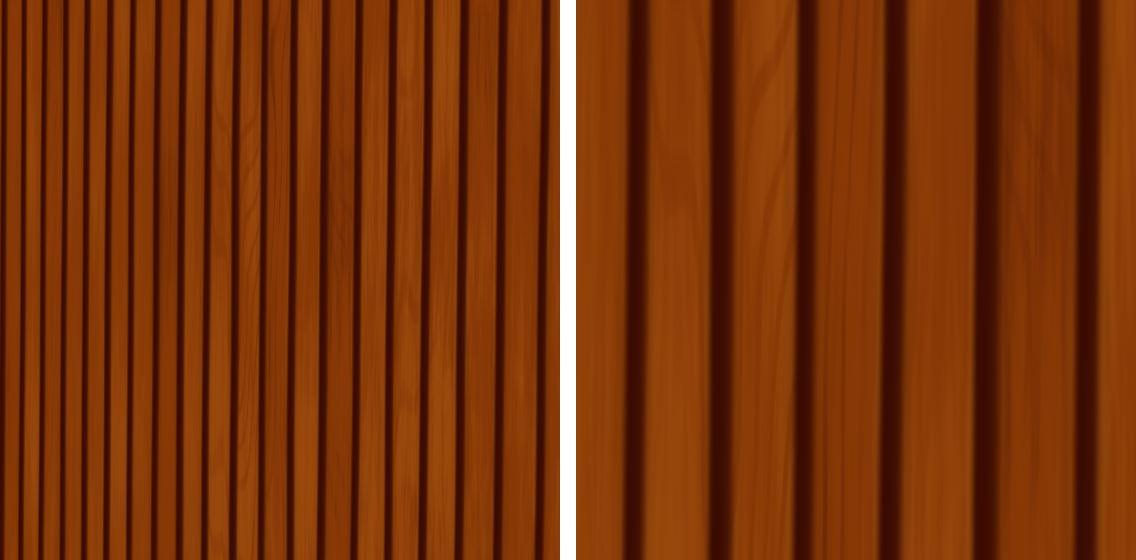
Left: the whole. Right: its middle third, enlarged.
A WebGL 2 fragment shader for this texture:

```glsl
#version 300 es
precision highp float;
// Wall of upright wooden slats seen at an angle: a perspective map turns x into
// a slat number, so the slats widen to the right. Dark soft gaps part them, and
// stretched gradient noise gives each slat its own tone, fibres and growth rings.
uniform vec2 u_resolution;
out vec4 fragColor;

const vec3 GAP_DEEP = vec3(0.23, 0.045, 0.008);
const vec3 GAP_WARM = vec3(0.29, 0.085, 0.012);
const vec3 WOOD_DARK = vec3(0.43, 0.16, 0.015);
const vec3 WOOD_MID = vec3(0.53, 0.22, 0.02);
const vec3 WOOD_LIGHT = vec3(0.60, 0.285, 0.045);

float hash(float n) {
  return fract(sin(n * 127.1 + 3.7) * 4375.85);
}

vec2 gradient(vec2 cell) {
  float h = fract(sin(dot(cell, vec2(127.1, 311.7))) * 4375.85);
  return vec2(cos(6.2832 * h), sin(6.2832 * h));
}

// Gradient noise, about -0.7 to 0.7
float noise(vec2 p) {
  vec2 i = floor(p), f = fract(p);
  vec2 w = f * f * f * (f * (f * 6.0 - 15.0) + 10.0);
  vec2 e = vec2(1.0, 0.0);
  float low = mix(dot(gradient(i), f), dot(gradient(i + e), f - e), w.x);
  float high = mix(dot(gradient(i + e.yx), f - e.yx),
                   dot(gradient(i + e.xx), f - e.xx), w.x);
  return mix(low, high, w.y);
}

// Slat number at a point; whole numbers are gap centres
float slatCoord(vec2 uv) {
  float lean = (uv.y - 0.5) * (0.006 + 0.007 * uv.x);
  float x = uv.x - 0.0052 - lean;
  return x / (0.0344 + 0.01694 * x);
}

// Straight fibres running up the slat
float fibres(vec2 p, float seed) {
  float coarse = noise(vec2(p.x * 6.0 + seed, p.y * 4.0));
  float fine = noise(vec2(p.x * 17.0 + seed, p.y * 13.0 + seed));
  return 0.6 * coarse + 0.5 * fine;
}

// Thin slanted growth lines, bent by noise
float rings(vec2 p, float seed, float slant) {
  float bend = noise(vec2(p.x * 1.3 + seed, p.y * 3.0));
  float phase = p.x * 2.2 + p.y * slant + 2.2 * bend;
  return smoothstep(0.45, 1.0, sin(6.2832 * phase));
}

// Wood tone: 0 dark, 0.5 middle, 1 light
vec3 woodColor(float tone) {
  vec3 c = mix(WOOD_DARK, WOOD_MID, smoothstep(0.0, 0.5, tone));
  return mix(c, WOOD_LIGHT, smoothstep(0.5, 1.0, tone));
}

vec3 slatColor(vec2 p, float id, float focus) {
  float seed = floor(hash(id) * 90.0) + 0.37;
  float figure = smoothstep(0.35, 0.9, hash(id + 40.0));
  float slant = mix(-7.0, 7.0, hash(id + 71.0));
  float tone = 0.62 + 0.3 * (hash(id + 13.0) - 0.5);
  tone += 0.4 * noise(vec2(p.x * 0.8 + seed, p.y * 2.5));
  tone += 0.12 * (0.5 - p.y);
  tone += focus * 0.42 * fibres(p, seed);
  tone -= focus * 0.3 * figure * rings(p, seed, slant);
  // faint lit arris on the right side
  tone += 0.2 * focus * smoothstep(0.07, 0.0, abs(p.x - 0.84));
  return woodColor(clamp(tone, 0.0, 1.0));
}

void main() {
  vec2 uv = gl_FragCoord.xy / u_resolution;
  float n = slatCoord(uv);
  float focus = mix(0.55, 1.0, smoothstep(0.3, 0.75, uv.x));

  // Slight unevenness of each gap
  float gapId = floor(n + 0.5);
  float wobble = 0.05 * noise(vec2(gapId * 5.3, uv.y * 2.0));
  float shift = 0.06 * (hash(gapId + 5.0) - 0.5) + wobble;
  n += shift;
  float dist = abs(n - gapId);

  // Soft gap, sharper toward the near side
  float halfWidth = mix(0.135, 0.115, uv.x) + 0.025 * (hash(gapId + 29.0) - 0.5);
  float soft = max(mix(0.085, 0.045, focus), fwidth(slatCoord(uv)));
  float cover = smoothstep(halfWidth - soft, halfWidth + soft, dist);

  vec2 p = vec2(fract(n), uv.y);
  vec3 wood = slatColor(p, floor(n), focus);
  wood *= mix(0.9, 1.0, smoothstep(0.1, 0.3, dist));
  float warmth = smoothstep(-0.02, 0.12, n - gapId);
  vec3 gap = mix(GAP_DEEP, GAP_WARM, warmth);
  fragColor = vec4(mix(gap, wood, cover), 1.0);
}
```
